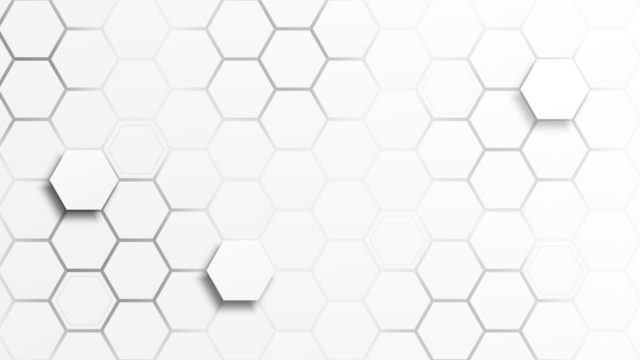
Reproduce this background procedurally as a WebGL 2 fragment shader.

```glsl
#version 300 es
precision highp float;
// Pale flat-top hexagon tiles with silvery seams, inset outlines and three raised tiles.
uniform vec2 u_resolution;
out vec4 fragColor;

const vec2 LATTICE = vec2(1.7320508, 1.0);

// Places below are (column, row) in tile units; the last value is a strength.
const vec3 RAISED[3] = vec3[3](vec3(1.0, 2.5, 0.56), vec3(4.0, 1.0, 0.5), vec3(10.0, 4.0, 0.24));
const vec3 INSETS[5] = vec3[5](vec3(1.0, 0.5, 0.05), vec3(2.0, 3.0, 0.05),
    vec3(7.0, 1.5, 0.03), vec3(8.0, 4.0, 0.02), vec3(10.0, 1.0, 0.03));
// Dark seam regions: centre x, y, radius, darkness.
const vec4 DARK_REGIONS[5] = vec4[5](vec4(1.27, 1.2, 2.2, 0.38), vec4(-0.4, 4.5, 1.9, 0.4),
    vec4(4.1, 4.65, 1.9, 0.27), vec4(8.0, 3.4, 2.0, 0.19), vec4(7.3, 0.0, 2.0, 0.22));

float hash(vec2 p) {
    vec3 h = fract(vec3(p.xyx) * 0.1031);
    h += dot(h, h.yzx + 33.33);
    return fract((h.x + h.y) * h.z);
}

// Distance from the centre, measured so that a tile reaches 0.5 at its sides.
float hexRadius(vec2 p) {
    p = abs(p);
    return max(p.y, p.x * 0.8660254 + p.y * 0.5);
}

// Offset from the centre of the nearest tile.
vec2 tileOffset(vec2 p) {
    vec2 a = p - LATTICE * round(p / LATTICE);
    vec2 b = p - LATTICE * (round(p / LATTICE - 0.5) + 0.5);
    return dot(a, a) < dot(b, b) ? a : b;
}

vec2 tileCentre(vec2 place) {
    return place * vec2(0.8660254, 1.0);
}

float stroke(float d, float halfWidth, float soft) {
    return 1.0 - smoothstep(halfWidth - soft, halfWidth + soft, abs(d));
}

void main() {
    vec2 uv = gl_FragCoord.xy / u_resolution.y;
    vec2 p = (uv - vec2(0.088, 0.081)) / 0.1678;
    float soft = 1.0 / (u_resolution.y * 0.1678);

    // Paper brightens to the upper right, with a slight slope on each tile.
    vec2 local = tileOffset(p);
    float light = smoothstep(0.1, 2.5, uv.x + 0.6 * uv.y);
    float paper = 0.953 + 0.045 * light;
    float shade = paper + 0.01 * dot(local, vec2(-0.5, 0.8));

    // Each seam has its own tone and a sheen along its length.
    float angle = (round(atan(local.y, local.x) / 1.0471976 - 0.5) + 0.5) * 1.0471976;
    vec2 normal = vec2(cos(angle), sin(angle));
    vec2 seamMid = p - local + 0.5 * normal;
    float tone = 0.75 + 0.25 * hash(round(seamMid / vec2(0.4330127, 0.25)) + 50.0);
    tone *= 0.9 - 0.5 * dot(p - seamMid, vec2(0.7, 0.3));

    float darkness = 0.0;
    for (int i = 0; i < 5; i++) {
        vec4 region = DARK_REGIONS[i];
        float reach = distance(p, region.xy * vec2(1.0, 1.0)) / region.z;
        darkness = max(darkness, region.w * (1.0 - smoothstep(0.3, 1.0, reach)));
    }
    float seam = stroke(0.5 - dot(local, normal), 0.028, soft);
    shade -= seam * (mix(0.04, 0.015, light) + darkness * tone);

    // Thin outlines inside a few tiles.
    for (int i = 0; i < 5; i++) {
        float d = hexRadius(p - tileCentre(INSETS[i].xy)) - 0.4;
        shade -= INSETS[i].z * stroke(d, 0.012, soft);
    }

    // Raised tiles cast a soft shadow down and to the left.
    for (int i = 0; i < 3; i++) {
        vec2 q = p - tileCentre(RAISED[i].xy);
        float shadow = 1.0 - smoothstep(-0.1, 0.22, hexRadius(q + vec2(0.1, 0.14)) - 0.47);
        shade *= 1.0 - RAISED[i].z * shadow * shadow;
        float face = paper + 0.012 + 0.03 * dot(q, vec2(-0.3, 0.6));
        float cover = 1.0 - smoothstep(-soft, soft, hexRadius(q) - 0.495);
        shade = mix(shade, face, cover);
    }

    fragColor = vec4(vec3(clamp(shade, 0.0, 1.0)), 1.0);
}
```
